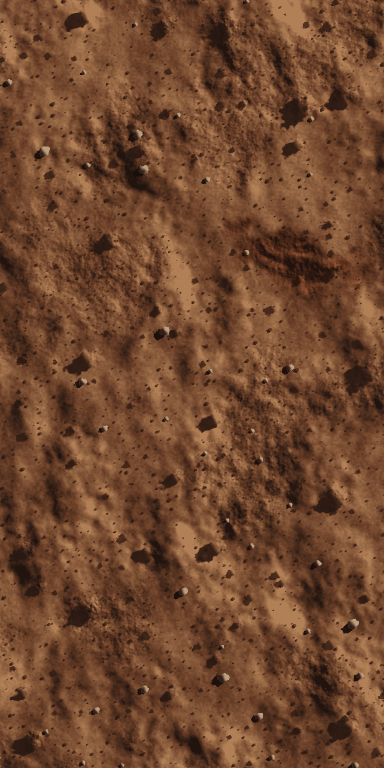
This texture is drawn by a Shadertoy shader. Its source:

```glsl
// Dry red-brown desert ground seen from above under low light from the upper right.
// A noise height field is shaded by its slope; rough patches, a furrowed scar,
// mounds, clods, dark specks and pale pebbles are scattered over it on jittered grids.

#define LIGHT normalize(vec2(0.85, 0.53))
#define BASE_TONE 0.645
#define DUNE_RELIEF 0.082
#define LUMP_RELIEF 0.040
#define CRUMB_RELIEF 0.0105
#define GRAIN 0.12
#define EDGE 0.0018
#define SCAR_CENTRE vec2(0.79, 1.31)
#define SHADE_COLOUR vec3(0.13, 0.078, 0.060)
#define EARTH_COLOUR vec3(0.405, 0.240, 0.150)
#define SUNLIT_COLOUR vec3(0.64, 0.450, 0.300)
#define PEBBLE_COLOUR vec3(0.74, 0.62, 0.49)

float hash(vec2 p) {
    return fract(sin(dot(p, vec2(127.1, 311.7))) * 43758.5);
}

float noise(vec2 p) {
    vec2 i = floor(p), f = fract(p);
    f = f * f * f * (f * (f * 6.0 - 15.0) + 10.0);
    return mix(mix(hash(i), hash(i + vec2(1, 0)), f.x),
               mix(hash(i + vec2(0, 1)), hash(i + vec2(1, 1)), f.x), f.y);
}

// Sum of rotated octaves, each "gain" times the strength of the last
float fbm(vec2 p, int octaves, float gain) {
    float sum = 0.0, amp = 0.5;
    p = mat2(0.8, 0.6, -0.6, 0.8) * p;
    for (int i = 0; i < octaves; i++) {
        sum += amp * noise(p);
        p = mat2(1.6, 1.2, -1.2, 1.6) * p + 17.3;
        amp *= gain;
    }
    return sum;
}

// Broad dunes, bent by a slow warp
float dunes(vec2 p) {
    vec2 warp = vec2(noise(p * 4.0 + 4.0), noise(p * 4.0 + 31.0));
    return fbm(p * vec2(5.6, 4.6) + warp * 0.6, 3, 0.46);
}

// Hand-sized lumps and small crumbly relief
float lumps(vec2 p) { return fbm(p * 12.0 + 23.0, 3, 0.5); }
float crumbs(vec2 p) { return fbm(p * 26.0 + 9.0, 4, 0.55); }

// Lumps on a jittered grid: x = body, y = cast shadow, z = how far it faces the light
vec3 scatter(vec2 p, float cells, float density, float radius, float soft, float rugged) {
    vec2 q = p * cells, cell = floor(q);
    vec3 result = vec3(0.0);
    float blur = soft * cells, rim = mix(EDGE, soft, 0.3) * cells;
    radius *= cells;
    for (int j = -1; j <= 1; j++)
    for (int i = -1; i <= 1; i++) {
        vec2 id = cell + vec2(i, j);
        vec2 seed = id + cells * 3.7;
        if (hash(seed) > density) continue;
        vec2 d = q - id - 0.15 - 0.7 * vec2(hash(seed + 5.3), hash(seed + 8.9));
        float pick = hash(seed + 2.1);
        float r = radius * mix(0.4, 1.2, pick * pick);
        vec2 w = d / r * 1.3 + seed * 7.0;
        float wobble = r * rugged * (noise(w) + 0.5 * noise(w * 2.7) - 0.75);
        // Axes along and across the light
        vec2 a = vec2(dot(d, LIGHT), dot(d, vec2(-LIGHT.y, LIGHT.x)));
        float body = smoothstep(r + blur, r - blur, length(a * vec2(1.0, 0.9 + 0.4 * pick)) + wobble);
        vec2 s = (a + vec2(r, 0.0)) * vec2(0.75, 1.25);
        float shadow = smoothstep(r + rim, r - rim, length(s) + wobble);
        result.y = max(result.y, shadow);
        if (body > result.x) {
            result.x = body;
            result.z = clamp(a.x / r, -1.0, 1.0);
        }
    }
    return result;
}

vec3 groundColour(float tone) {
    vec3 low = mix(SHADE_COLOUR, EARTH_COLOUR, clamp(tone * 2.0, 0.0, 1.0));
    return mix(low, SUNLIT_COLOUR, clamp(tone * 2.0 - 1.0, 0.0, 1.25));
}

void mainImage(out vec4 fragColor, in vec2 fragCoord) {
    vec2 p = fragCoord / iResolution.x;

    // Where the ground is crumbled, and the furrowed scar
    float patches = smoothstep(0.46, 0.64, fbm(p * 4.2 + 40.0, 4, 0.5));
    vec2 toScar = p - SCAR_CENTRE;
    toScar.y += 0.2 * toScar.x - 1.6 * toScar.x * toScar.x;
    float ragged = fbm(p * 17.0, 3, 0.6) - 0.49;
    float scar = smoothstep(1.1, 0.45, length(toScar / vec2(0.2, 0.085)) + 1.3 * ragged);
    float furrows = noise(vec2(toScar.x * 13.0, toScar.y * 85.0 + 4.0 * noise(p * 13.0)));

    // Slope shading at three scales
    float broad = (dunes(p) - dunes(p + LIGHT * 0.02)) / 0.02;
    float middle = (lumps(p) - lumps(p + LIGHT * 0.008)) / 0.008;
    float fine = (crumbs(p) - crumbs(p + LIGHT * 0.004)) / 0.004;
    float tone = BASE_TONE + DUNE_RELIEF * broad;
    tone += LUMP_RELIEF * middle * mix(0.35, 1.0, smoothstep(0.35, 0.6, noise(p * 5.0 + 12.0)));
    tone += CRUMB_RELIEF * fine * mix(0.25, 1.0, patches);
    tone += 0.28 * (fbm(p * 6.0 + 70.0, 3, 0.5) - 0.44) + 0.06 * (p.y - 1.0);
    tone -= 0.08 * patches;
    tone += GRAIN * (noise(p * 130.0) + noise(p * 210.0 + 5.0) - 1.0);
    tone = mix(tone, 0.04 + 0.6 * furrows * furrows + 0.010 * fine, scar * 0.9);

    // Mounds and clods made of the same earth, dark on the far side
    vec3 mound = scatter(p, 6.0, 0.45, 0.029, 0.009, 0.7);
    vec3 clod = scatter(p + 0.37, 15.0, 0.33, 0.012, 0.004, 0.6);
    float moundShade = mound.y * (1.0 - mound.x * smoothstep(-0.7, 0.0, mound.z));
    tone += mound.x * (0.05 + 0.10 * mound.z + 0.010 * fine);
    tone = mix(tone, 0.03, moundShade * 0.88);
    float clodShade = clod.y * (1.0 - clod.x * smoothstep(-0.7, 0.0, clod.z));
    tone += clod.x * (0.03 + 0.10 * clod.z);
    tone = mix(tone, 0.06, clodShade * 0.75);

    // Dark slanted specks, denser on crumbled ground
    vec3 speck = scatter(p + 0.11, 30.0, 0.42, 0.0050, EDGE, 0.4);
    vec3 grit = scatter(p + 0.53, 56.0, 0.2 + 0.3 * patches, 0.0034, EDGE, 0.4);
    tone = mix(tone, 0.06, 0.9 * max(speck.y * (1.0 - 0.4 * speck.x), 0.7 * grit.y));
    tone += 0.06 * speck.x * speck.z;

    vec3 colour = groundColour(max(tone, 0.0));
    colour *= mix(vec3(1.0), vec3(1.02, 0.92, 0.86), scar);

    // Pale pebbles with sharp shadows
    vec3 pebble = scatter(p + 0.71, 9.0, 0.24, 0.0130, EDGE, 0.5);
    colour = mix(colour, SHADE_COLOUR * 0.7, pebble.y * (1.0 - pebble.x) * 0.95);
    float lit = smoothstep(-0.55, 0.35, pebble.z + 0.4 * (noise(p * 90.0) - 0.5));
    colour = mix(colour, mix(SHADE_COLOUR * 1.5, PEBBLE_COLOUR, lit), pebble.x);

    fragColor = vec4(colour, 1.0);
}
```
